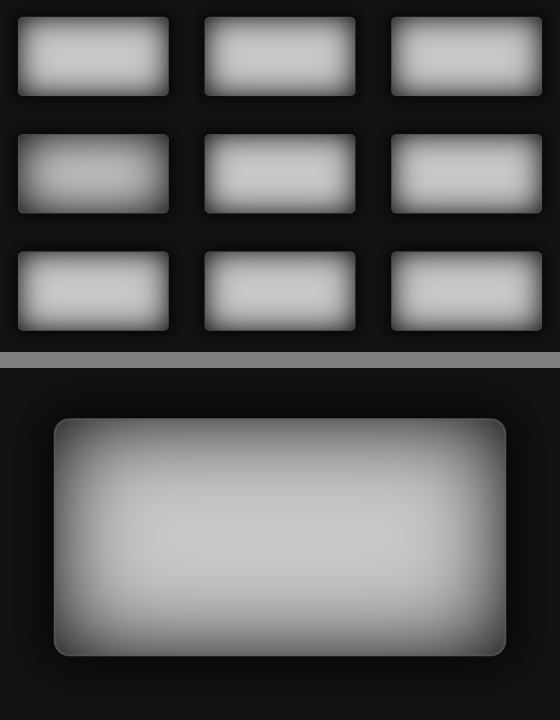
Top, the full canvas; bottom, a detail of the centre.
A WebGL 1 fragment shader for this pattern:

```glsl
precision highp float;

uniform vec2 u_resolution;

// Lengths are in cell widths
#define GRID vec2(3.0, 3.0)
#define PANEL_HALF vec2(0.404, 0.2125)
#define PANEL_LIFT 0.012
#define CORNER_RADIUS 0.028
#define INNER_BLUR 0.081
#define DIM_INNER_BLUR 0.125
#define OUTER_BLUR 0.04
#define RIM_WIDTH 0.004
#define DIM_CELL vec2(0.0, 1.0)
#define BACKGROUND vec3(0.067)
#define PANEL_COLOR vec3(0.79)
#define RIM_COLOR vec3(0.36)

float roundedBox(vec2 p, vec2 halfSize, float radius) {
  vec2 q = abs(p) - halfSize + radius;
  return length(max(q, 0.0)) + min(max(q.x, q.y), 0.0) - radius;
}

// Approximate integral of the normal distribution
vec2 gaussianStep(vec2 z) {
  z = clamp(z, -4.0, 4.0);
  return 1.0 / (1.0 + exp(-z * (1.5976 + 0.0706 * z * z)));
}

// Coverage of a box after a Gaussian blur
float blurredBox(vec2 p, vec2 halfSize, float sigma) {
  vec2 cover = gaussianStep((p + halfSize) / sigma)
             - gaussianStep((p - halfSize) / sigma);
  return cover.x * cover.y;
}

void main() {
  vec2 grid = gl_FragCoord.xy / u_resolution * GRID;
  vec2 cell = mod(floor(grid), GRID);
  float cellHeight = u_resolution.y * GRID.x / (u_resolution.x * GRID.y);
  vec2 p = (fract(grid) - 0.5) * vec2(1.0, cellHeight);
  p.y -= PANEL_LIFT;

  float pixel = GRID.x / u_resolution.x;
  float d = roundedBox(p, PANEL_HALF, CORNER_RADIUS);

  // Drop shadow around the panel
  vec3 color = BACKGROUND * (1.0 - blurredBox(p, PANEL_HALF, OUTER_BLUR));

  // Inner shadow, deeper on the one dim panel
  vec2 offset = abs(cell - DIM_CELL);
  float dim = 1.0 - step(0.5, max(offset.x, offset.y));
  float sigma = mix(INNER_BLUR, DIM_INNER_BLUR, dim);
  vec3 panel = PANEL_COLOR * blurredBox(p, PANEL_HALF, sigma);

  // Faint rim
  float rim = smoothstep(-RIM_WIDTH - pixel, -RIM_WIDTH + pixel, d);
  panel = mix(panel, RIM_COLOR, 0.5 * rim);

  float inside = clamp(0.5 - d / pixel, 0.0, 1.0);
  gl_FragColor = vec4(mix(color, panel, inside), 1.0);
}
```
